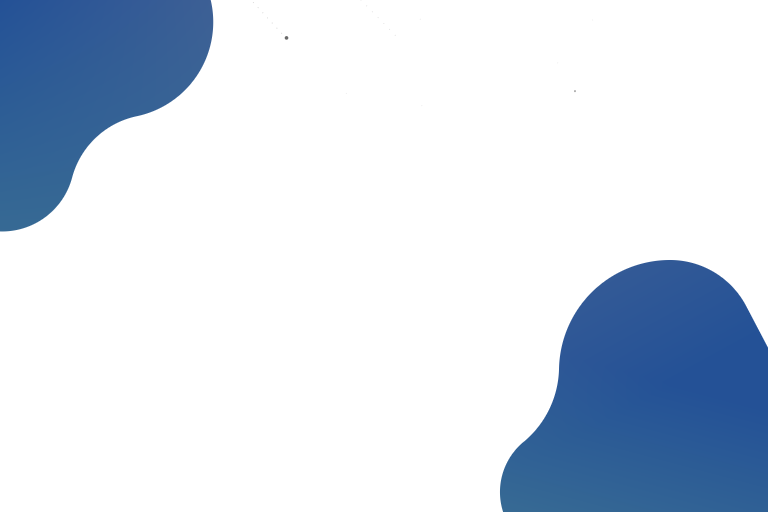
Write a WebGL 2 fragment shader that draws this background.

```glsl
#version 300 es
precision highp float;
// Two blue organic blobs in opposite corners of a white field, with faint specks on top.
// Each blob is a distance field: round lobes joined by a tangent fillet arc,
// then tinted by two directional gradients.

uniform vec2 u_resolution;
out vec4 fragColor;

const vec3 WHITE = vec3(1.0);
const vec3 DEEP  = vec3(0.140, 0.318, 0.590);
const vec3 SLATE = vec3(0.240, 0.375, 0.585);
const vec3 TEAL  = vec3(0.215, 0.415, 0.580);
const vec3 GREY  = vec3(0.35);

float hash(vec2 p) {
    return fract(sin(dot(p, vec2(127.1, 311.7))) * 43758.5);
}

// A circle is packed as (centre, radius).
float circle(vec2 p, vec3 c) {
    return length(p - c.xy) - c.z;
}

float capsule(vec2 p, vec2 a, vec2 b, float radius) {
    vec2 ab = b - a;
    float t = clamp(dot(p - a, ab) / dot(ab, ab), 0.0, 1.0);
    return length(p - a - ab * t) - radius;
}

// Union of two circles, with a concave arc tangent to both on the left of a->b.
float filletUnion(vec2 p, vec3 a, vec3 b, float radius) {
    float span = distance(a.xy, b.xy);
    vec2 along = (b.xy - a.xy) / span;
    vec2 side = vec2(-along.y, along.x);
    float ra = a.z + radius;
    float rb = b.z + radius;

    // Arc centre and sample point in the frame of the two lobes
    float s = (ra * ra - rb * rb + span * span) / (2.0 * span);
    float h = sqrt(max(ra * ra - s * s, 0.0));
    vec2 q = vec2(dot(p - a.xy, along), dot(p - a.xy, side));

    float d = min(circle(p, a), circle(p, b));
    bool inWeb = q.y > 0.0 && q.x * h > s * q.y
              && (span - q.x) * h > (span - s) * q.y;
    return inWeb ? min(d, radius - distance(q, vec2(s, h))) : d;
}

float upperBlob(vec2 p) {
    vec3 bigLobe = vec3(0.2285, 0.957, 0.188);
    vec3 lowLobe = vec3(0.004, 0.6895, 0.1416);
    float d = filletUnion(p, bigLobe, lowLobe, 0.166);
    return min(d, circle(p, vec3(0.0586, 0.863, 0.166)));
}

float lowerBlob(vec2 p) {
    vec3 sideLobe = vec3(1.1035, 0.039, 0.127);
    vec3 topLobe = vec3(1.3086, 0.2754, 0.2168);
    float d = filletUnion(p, sideLobe, topLobe, 0.191);
    d = min(d, circle(p, vec3(1.2305, 0.082, 0.146)));
    d = max(d, p.x - topLobe.x);
    // The right flank is tighter and runs off in a straight slope
    return min(d, capsule(p, vec2(topLobe.x, 0.3242), vec2(1.49, -0.0215), 0.168));
}

// Deep blue at the focus, fading to slate and teal along two scaled axes
vec3 blobTint(vec2 p, vec2 focus, vec2 slateAxis, vec2 tealAxis) {
    vec2 t = clamp(vec2(dot(p - focus, slateAxis), dot(p - focus, tealAxis)), 0.0, 1.0);
    return mix(mix(DEEP, SLATE, t.x), TEAL, t.y);
}

float coverage(float d, float pixel) {
    return clamp(0.5 - d / pixel, 0.0, 1.0);
}

// Sparse faint dots scattered over a jittered grid
float specks(vec2 p, float cellSize, float pixel) {
    vec2 cell = floor(p / cellSize);
    vec2 jitter = 0.2 + 0.6 * vec2(hash(cell + 3.1), hash(cell + 7.7));
    float d = length(p - (cell + jitter) * cellSize) - 0.001;
    return coverage(d, pixel) * step(0.8, hash(cell));
}

// Short trail of evenly spaced dots
float dottedLine(vec2 p, vec2 a, vec2 b, float count, float pixel) {
    vec2 ab = b - a;
    float t = clamp(dot(p - a, ab) / dot(ab, ab), 0.0, 1.0);
    t = floor(t * count + 0.5) / count;
    return coverage(length(p - a - ab * t) - 0.001, pixel);
}

void main() {
    vec2 p = gl_FragCoord.xy / u_resolution * vec2(1.5, 1.0);
    float pixel = 1.0 / u_resolution.y;
    vec3 color = WHITE;

    // Specks in the upper strip
    float strip = step(0.77, p.y) * step(0.65, p.x) * step(p.x, 1.36);
    color = mix(color, GREY, 0.1 * strip * specks(p, 0.07, pixel));
    color = mix(color, GREY, 0.2 * dottedLine(p, vec2(0.495, 0.995), vec2(0.55, 0.935), 6.0, pixel));
    color = mix(color, GREY, 0.15 * dottedLine(p, vec2(0.705, 1.0), vec2(0.772, 0.931), 6.0, pixel));
    color = mix(color, GREY, 0.9 * coverage(circle(p, vec3(0.5596, 0.926, 0.0035)), pixel));
    color = mix(color, GREY, 0.5 * coverage(circle(p, vec3(1.123, 0.822, 0.002)), pixel));

    // Corner blobs
    vec3 upperTint = blobTint(p, vec2(0.0, 1.0), vec2(2.4, 0.0), vec2(0.0, -2.2));
    vec3 lowerTint = blobTint(p, vec2(1.31, 0.25), vec2(-1.2, 2.2), vec2(-0.8, -3.0));
    color = mix(color, upperTint, coverage(upperBlob(p), pixel));
    color = mix(color, lowerTint, coverage(lowerBlob(p), pixel));

    fragColor = vec4(color, 1.0);
}
```
